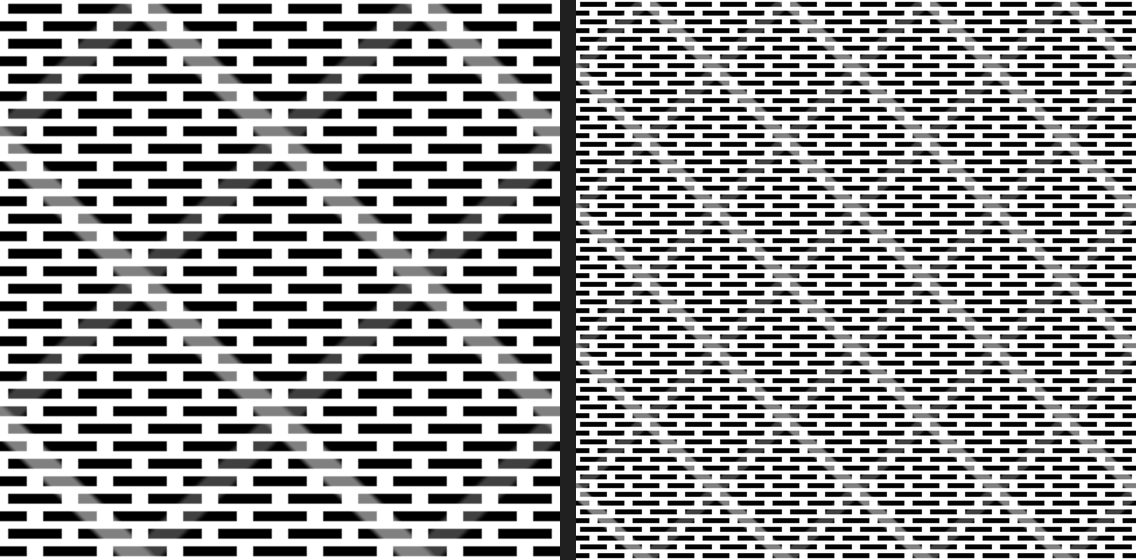
Left, the tile; right, the same tile 2 across and 2 down.
Write a Shadertoy shader that draws this pattern.

```glsl
// Staggered black slots on white, crossed by two families of soft grey diagonal bands.
#define COLUMNS 8.0
#define ROWS 32.0
#define SLOT_SIZE vec2(0.0957, 0.01758)
#define CORNER_RADIUS 0.0014
#define EDGE_SOFTNESS 0.00195
#define BANDS 2.0
#define BAND_WIDTH 0.125
#define BAND_SOFTNESS 0.018
#define PAPER vec3(1.0)
#define SLOT_COLOR vec3(0.0)
#define DARK_BAND vec3(0.25)
#define LIGHT_BAND vec3(0.5)

float roundedBox(vec2 p, vec2 halfSize, float radius) {
    vec2 q = abs(p) - halfSize + radius;
    return length(max(q, 0.0)) + min(max(q.x, q.y), 0.0) - radius;
}

// Coverage of a periodic band centred in each unit interval.
float band(float phase) {
    float d = abs(fract(phase) - 0.5) - 0.5 * BAND_WIDTH;
    return 1.0 - smoothstep(-BAND_SOFTNESS, BAND_SOFTNESS, d);
}

// Coverage of the slots; every other row is shifted by half a column.
float slots(vec2 uv) {
    vec2 grid = vec2(COLUMNS, ROWS);
    vec2 cell = uv * grid;
    cell.x += 0.5 * (1.0 - mod(floor(cell.y), 2.0));
    vec2 local = (fract(cell) - 0.5) / grid;
    float d = roundedBox(local, 0.5 * SLOT_SIZE, CORNER_RADIUS);
    float soft = max(EDGE_SOFTNESS, 0.75 / iResolution.y);
    return 1.0 - smoothstep(-soft, soft, d);
}

void mainImage(out vec4 fragColor, in vec2 fragCoord) {
    vec2 uv = fragCoord / iResolution.xy;

    // Bands show only through the slots, the light family on top.
    vec3 ink = SLOT_COLOR;
    ink = mix(ink, DARK_BAND, band(BANDS * (uv.x - uv.y)));
    ink = mix(ink, LIGHT_BAND, band(BANDS * (uv.x + uv.y)));

    fragColor = vec4(mix(PAPER, ink, slots(uv)), 1.0);
}
```
